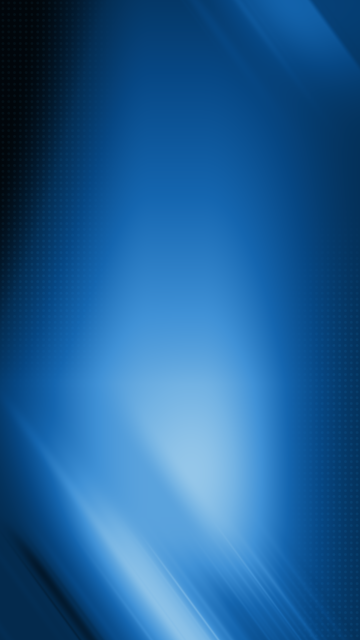
Write a WebGL 2 fragment shader that draws this background.

```glsl
#version 300 es
precision highp float;
// Soft blue backdrop: a tall glow between dark sides, crossed by diagonal beams
// in two corners and a faint dot grid. All light is summed into one level,
// which a colour ramp then turns into blue.
uniform vec2 u_resolution;
out vec4 fragColor;

float hash(float n) {
    return fract(sin(n * 127.1) * 43758.5453);
}

float bell(float x, float centre, float width) {
    float d = (x - centre) / width;
    return exp(-d * d);
}

// Level 0 is near black, level 6 is pale sky blue.
vec3 blueRamp(float level) {
    vec3 c = vec3(0.004, 0.024, 0.042);
    c = mix(c, vec3(0.015, 0.18, 0.33), clamp(level, 0.0, 1.0));
    c = mix(c, vec3(0.025, 0.28, 0.52), clamp(level - 1.0, 0.0, 1.0));
    c = mix(c, vec3(0.08, 0.40, 0.69), clamp(level - 2.0, 0.0, 1.0));
    c = mix(c, vec3(0.25, 0.57, 0.84), clamp(level - 3.0, 0.0, 1.0));
    c = mix(c, vec3(0.45, 0.70, 0.89), clamp(level - 4.0, 0.0, 1.0));
    return mix(c, vec3(0.62, 0.80, 0.92), clamp(level - 5.0, 0.0, 1.0));
}

// Brightens downwards, fading to black on the left and deep blue on the right.
float backdrop(float x, float down) {
    float level = 1.4 + 5.2 * min(down, 0.6) - 0.6 * smoothstep(0.8, 1.0, down);
    float leftStart = max(0.08 - 0.2 * down - 0.65 * down * down, -0.27);
    level *= smoothstep(leftStart, 0.42, x);
    return mix(level, 1.05, smoothstep(0.56, 1.06, x));
}

// Thin random lines running along the diagonal.
float streaks(float s, float along) {
    float sum = 0.0;
    for (float i = 0.0; i < 44.0; i++) {
        float centre = mix(-1.3, 1.0, hash(i + 1.0));
        float width = mix(0.003, 0.014, hash(i + 61.0));
        float fade = 0.6 + 0.4 * sin(along * 5.0 + i);
        sum += (hash(i + 121.0) - 0.4) * fade * bell(s, centre, width);
    }
    return sum;
}

void main() {
    vec2 uv = gl_FragCoord.xy / u_resolution;
    float down = 1.0 - uv.y;
    float fall = down * u_resolution.y / u_resolution.x;
    float s = uv.x - fall / 1.36; // constant along each diagonal
    float level = backdrop(uv.x, down);

    // Pale core, cut by a diagonal on its lower left
    float core = bell(uv.x, 0.53, 0.18) * bell(down, 0.74, 0.14);
    level += 1.25 * core * smoothstep(-0.56, -0.44, s);

    // Lower left: shaded corner, broad beam, dark band and wedge
    float low = smoothstep(0.72, 1.0, down);
    level = mix(min(level, 0.9), level, smoothstep(-1.14, -0.78, s));
    float beamWidth = s < -0.76 ? 0.1 : 0.05;
    level += (0.3 + 1.3 * low) * bell(s, -0.76, beamWidth) * smoothstep(0.55, 0.78, down);
    level += 0.3 * bell(s, -0.8, 0.02) * smoothstep(0.58, 0.68, down);
    level -= 0.7 * bell(s, -1.05, 0.024) * smoothstep(0.8, 0.9, down);
    level -= 0.9 * bell(s, -0.6, 0.08) * smoothstep(0.83, 0.96, down);
    level += 0.7 * bell(s, -0.7, 0.004) * smoothstep(0.82, 0.95, down);
    level += 0.4 * bell(s, -0.472, 0.004) * smoothstep(0.8, 0.9, down);

    // Fine parallel hatch on the lower right
    float hatch = bell(fract(s / 0.026), 0.5, 0.2) - 0.35;
    level += 0.2 * hatch * bell(s, -0.46, 0.13) * smoothstep(0.82, 0.93, down);

    // Upper right: beam with a crisp right edge
    float high = bell(down, 0.0, 0.12);
    float beam = smoothstep(0.52, 0.81, s) * (1.0 - 0.65 * smoothstep(0.85, 0.872, s));
    level += 1.65 * high * beam;
    level += 0.3 * high * (bell(s, 0.66, 0.012) + bell(s, 0.54, 0.02));

    // Fine streaks in both corners
    float corners = high * smoothstep(0.45, 0.6, s)
                  + smoothstep(0.78, 0.95, down) * (1.0 - smoothstep(-0.4, -0.25, s));
    level += 0.7 * corners * streaks(s, fall);
    vec3 colour = blueRamp(level);

    // Faint dots on the dark sides
    vec2 cell = fract(vec2(uv.x, fall) * 62.0) - 0.5;
    float dots = 1.0 - smoothstep(0.1, 0.36, length(cell));
    float left = (1.0 - smoothstep(0.1, 0.35, uv.x)) * (1.0 - smoothstep(0.4, 0.65, down));
    float sides = left + smoothstep(0.78, 0.97, uv.x) * smoothstep(0.3, 0.55, down);
    colour += vec3(0.012, 0.04, 0.05) * dots * sides;

    fragColor = vec4(clamp(colour, 0.0, 1.0), 1.0);
}
```
